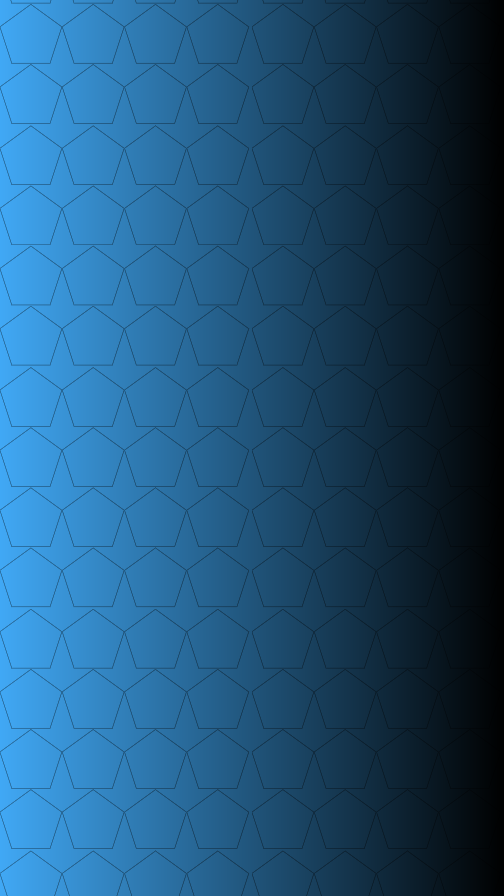
Write a Shadertoy shader that draws this pattern.

```glsl
// Thin pentagon outlines in four-by-four blocks over a blue-to-black horizontal fade.
#define BLUE vec3(0.253, 0.66, 0.96)         // colour at the left edge
#define BLOCK_PERIOD vec2(0.5, 0.4796)       // all lengths in canvas widths
#define PITCH vec2(0.1236, 0.1193)           // spacing inside a block
#define FIRST_CENTER vec2(0.0613, 0.3142)    // measured from the top left
#define BLOCK_COUNT 4.0
#define RADIUS 0.0646
#define LINE_WIDTH 0.0011
#define LINE_OPACITY 0.55

const float SECTOR = 6.2831853 / 5.0;

// Distance to the sides of a regular pentagon with its apex up
float pentagon(vec2 p, float radius) {
    float reach = -1.0;
    for (int i = 0; i < 5; i++) {
        float angle = (float(i) + 0.5) * SECTOR;
        reach = max(reach, dot(p, vec2(sin(angle), cos(angle))));
    }
    return reach - radius * cos(0.5 * SECTOR);
}

// Fraction of a pixel covered by a line at signed distance d
float lineCoverage(float d, float width, float pixel) {
    float upper = min(d + 0.5 * pixel, 0.5 * width);
    float lower = max(d - 0.5 * pixel, -0.5 * width);
    return max(upper - lower, 0.0) / pixel;
}

// Position relative to the nearest pentagon centre; blocks leave a small gap
vec2 cellPosition(vec2 p) {
    // The apex reaches further than the base, so each cell is raised to hold both
    vec2 lift = vec2(0.0, 0.5 * RADIUS * (1.0 - cos(0.5 * SECTOR)));
    vec2 q = mod(p - FIRST_CENTER + lift + 0.5 * PITCH, BLOCK_PERIOD);
    vec2 index = min(floor(q / PITCH), BLOCK_COUNT - 1.0);
    return q - (index + 0.5) * PITCH - lift;
}

void mainImage(out vec4 fragColor, in vec2 fragCoord) {
    float pixel = 1.0 / iResolution.x;
    vec2 p = vec2(fragCoord.x, iResolution.y - fragCoord.y) * pixel;

    // Background fade
    vec3 color = BLUE * (1.0 - p.x);

    // Outlines
    vec2 local = cellPosition(p) * vec2(1.0, -1.0);
    float line = lineCoverage(pentagon(local, RADIUS), LINE_WIDTH, pixel);
    color *= 1.0 - LINE_OPACITY * line;

    fragColor = vec4(color, 1.0);
}
```
